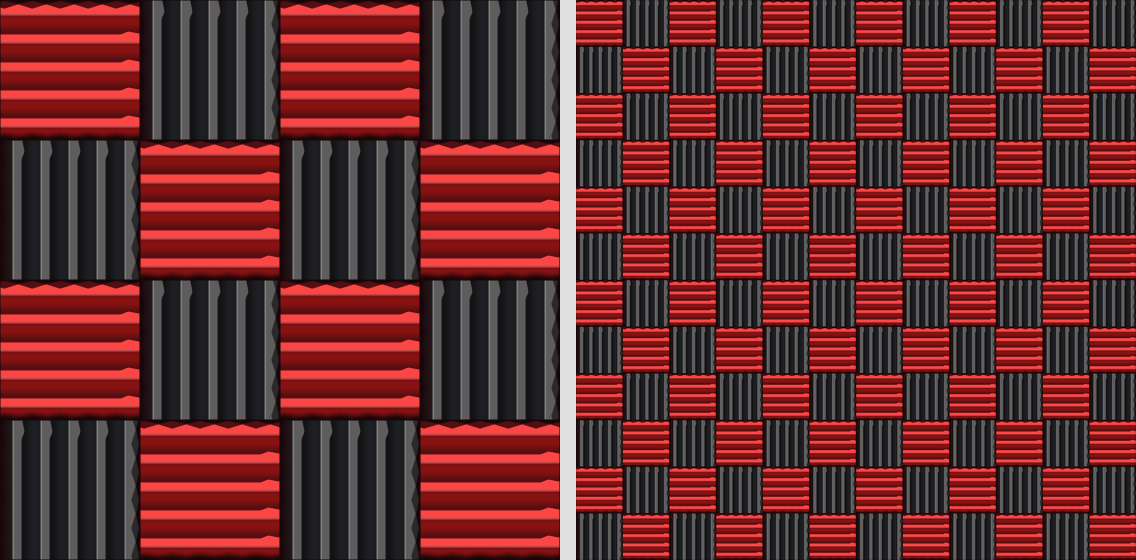
Left: one tile. Right: repeated 3 by 3.
This pattern is drawn by a Shadertoy shader. Its source:

```glsl
// Checkerboard of ridged foam panels, red ridges lying flat and charcoal ridges upright
#define PANELS 4.0
#define RIDGES 5.0
#define CREST_FOOT 0.525
#define CREST_WIDTH 0.295
#define EDGE_LINE 0.028
#define RED_CREST vec3(0.99, 0.27, 0.27)
#define RED_VALLEY vec3(0.53, 0.07, 0.07)
#define RED_SHADE vec3(0.33, 0.055, 0.065)
#define GREY_CREST vec3(0.37, 0.36, 0.36)
#define GREY_VALLEY vec3(0.115, 0.12, 0.132)
#define GREY_SHADE vec3(0.07, 0.07, 0.08)
#define SEAM vec3(0.09, 0.025, 0.035)

// Triangle wave: 1 at whole numbers, 0 halfway between
float zigzag(float x) {
    return abs(fract(x) * 2.0 - 1.0);
}

// Crest thickness: a flared tip at the far end, a sawtooth on the first crest
float crestWidth(float along, float row) {
    float rise = smoothstep(0.0, 1.0, clamp((along - 4.27) / 0.34, 0.0, 1.0));
    float fall = clamp((along - 4.61) / 0.39, 0.0, 1.0);
    float flared = CREST_WIDTH + 0.10 * rise - 0.075 * fall;
    float toothed = mix(0.37, 0.215, zigzag(along - 0.15));
    return row < 0.0 ? toothed : flared;
}

// p.x runs along the ridges, p.y across them, both in ridge units
vec3 foamPanel(vec2 p, bool isRed, float aa) {
    vec3 crest = isRed ? RED_CREST : GREY_CREST;
    vec3 valley = isRed ? RED_VALLEY : GREY_VALLEY;
    vec3 shade = isRed ? RED_SHADE : GREY_SHADE;
    vec3 glint = isRed ? vec3(0.74, 0.29, 0.29) : vec3(0.50, 0.50, 0.49);

    float row = floor(p.y - CREST_FOOT);
    float q = fract(p.y - CREST_FOOT);
    float teeth = zigzag(p.x - 0.15);

    // Valley slope, darkest under the next crest
    vec3 col = mix(valley, shade, smoothstep(0.28, 0.66, q));
    col *= 0.90 + 0.10 * smoothstep(0.03, 0.16, q);

    // Cut ends of the foam at the first margin
    if (row < 0.0) {
        vec3 facet = isRed ? RED_SHADE : vec3(0.17, 0.16, 0.165);
        float inner = 0.02 + 0.11 * (1.0 - teeth);
        col = mix(SEAM, facet, smoothstep(inner - aa, inner + aa + 0.03, p.y));
    }

    // Last margin sinks into the scalloped seam, with red bounce light
    float sink = RIDGES - p.y - 0.07 * teeth;
    if (row > 3.5) {
        vec3 bounce = isRed ? col : vec3(0.13, 0.075, 0.085);
        col = mix(col, bounce, smoothstep(0.0, 0.15, q));
        col = mix(SEAM, col, smoothstep(-0.03, 0.30, sink));
    }

    // Lit crest and the thin glint along its foot
    float top = 1.0 - crestWidth(p.x, row);
    col = mix(col, crest, smoothstep(top - aa, top + aa, q));
    float footDist = min(q, 1.0 - q);
    col = mix(col, glint, 1.0 - smoothstep(EDGE_LINE - aa, EDGE_LINE + aa, footDist));

    // Dark gap around the panel
    vec2 border = min(p, RIDGES - p);
    float gap = min(border.x, border.y);
    return mix(SEAM, col, 0.25 + 0.75 * smoothstep(0.0, 0.025 + aa, gap));
}

void mainImage(out vec4 fragColor, in vec2 fragCoord) {
    vec2 grid = fragCoord / iResolution.xy * PANELS;
    vec2 cell = floor(grid);
    vec2 local = fract(grid);
    bool isRed = mod(cell.x + cell.y, 2.0) > 0.5;

    // Charcoal panels swap axes to stand their ridges upright
    vec2 turned = isRed ? local : local.yx;
    vec2 p = vec2(turned.x, 1.0 - turned.y) * RIDGES;
    float aa = 0.7 * PANELS * RIDGES / min(iResolution.x, iResolution.y);

    fragColor = vec4(foamPanel(p, isRed, aa), 1.0);
}
```
